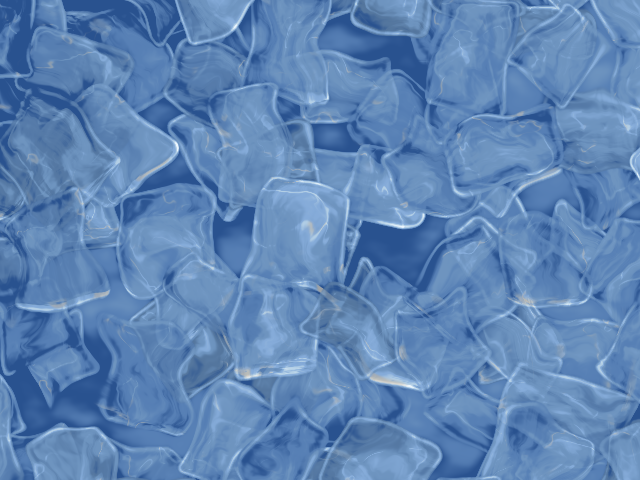
A WebGL 1 fragment shader for this texture:

```glsl
precision highp float;
// Draws a heap of clear ice cubes in blue light, with refracted streaks and glinting edges.

uniform vec2 u_resolution;

const vec3 DEEP  = vec3(0.16, 0.32, 0.56);
const vec3 BLUE  = vec3(0.34, 0.50, 0.71);
const vec3 SLATE = vec3(0.33, 0.46, 0.61);
const vec3 MID   = vec3(0.43, 0.58, 0.75);
const vec3 PALE  = vec3(0.52, 0.67, 0.85);
const vec3 FROST = vec3(0.70, 0.81, 0.90);
const vec3 WHITE = vec3(0.93, 0.97, 1.00);
const vec3 AMBER = vec3(0.74, 0.67, 0.58);

const float CELL = 0.205;          // spacing of the cubes, in canvas heights
const float WARP = 0.30;           // how far melting bends the outlines
const float ROUNDING = 0.11;       // corner radius, in cells
const float STREAK_CONTRAST = 1.05;
const float RIM_LIGHT = 0.55;
const float SHADOW = 0.13;

vec2 hash2(vec2 p) {
  return fract(sin(vec2(dot(p, vec2(127.1, 311.7)), dot(p, vec2(269.5, 183.3)))) * 43758.5453);
}

float noise(vec2 p) {
  vec2 i = floor(p), f = fract(p);
  f = f * f * (3.0 - 2.0 * f);
  return mix(mix(hash2(i).x, hash2(i + vec2(1, 0)).x, f.x),
             mix(hash2(i + vec2(0, 1)).x, hash2(i + vec2(1, 1)).x, f.x), f.y);
}

float fbm(vec2 p) {
  float sum = 0.0, amp = 0.53;
  for (int i = 0; i < 4; i++) {
    sum += amp * noise(p);
    p = mat2(1.6, 1.2, -1.2, 1.6) * p + 3.7;
    amp *= 0.5;
  }
  return sum;
}

mat2 rotation(float a) {
  return mat2(cos(a), sin(a), -sin(a), cos(a));
}

float roundedBox(vec2 p, vec2 halfSize, float radius) {
  vec2 e = abs(p) - halfSize + radius;
  return length(max(e, 0.0)) + min(max(e.x, e.y), 0.0) - radius;
}

float line(float d, float width) {
  return exp(-d * d / (width * width));
}

// Lays one cube over the state: x = tone, y = blueness, z = warm glint.
void addCube(inout vec3 state, vec2 p, vec2 id, float pixel) {
  vec2 place = hash2(id), size = hash2(id + 17.3);
  vec2 look = hash2(id + 41.7), kind = hash2(id + 73.1);
  vec2 seed = place * 60.0;

  // Melted, tapered outline
  vec2 q = rotation((look.x - 0.5) * 2.6) * (p - 0.5 - (place - 0.5) * 0.6);
  q += WARP * (vec2(noise(q * 2.3 + seed), noise(q * 2.3 + seed + 31.0)) - 0.5);
  q.x *= 1.0 + (kind.x - 0.5) * 0.7 * q.y;
  vec2 halfSize = mix(vec2(0.40, 0.29), vec2(0.61, 0.48), size);
  float d = roundedBox(q, halfSize, ROUNDING);
  if (d > 0.15) return;
  state.x -= SHADOW * exp(-max(d, 0.0) / 0.05) * smoothstep(0.15, 0.08, d);
  float inside = 1.0 - smoothstep(-pixel, pixel, d);
  if (inside <= 0.0) return;

  // Refracted streaks and curved veins
  float swirl = fbm(q * 2.2 + seed);
  vec2 bent = q + 0.7 * vec2(swirl - 0.5, fbm(q * 2.0 + seed + 19.0) - 0.5);
  float streak = fbm(bent * vec2(2.2, 8.0) + seed);
  float vein = line(swirl - 0.52, 0.012) * smoothstep(0.42, 0.65, streak);
  float tone = 0.45 + (look.y - 0.5) * 0.34 + (streak - 0.5) * STREAK_CONTRAST;
  tone += dot(q, vec2(kind.y - 0.5, 0.25)) * 0.55 + vein * 0.28;

  // Far face seen through the ice
  vec2 shift = (kind - 0.5) * 0.22;
  float back = roundedBox(bent * 0.5 + q * 0.5 - shift, halfSize * 0.68, 0.10);
  tone += 0.10 * smoothstep(0.02, -0.02, back) - 0.05;
  tone += line(back, 0.014) * 0.30 * smoothstep(0.42, 0.62, swirl);

  // Broken bright rim with a dark line within
  float patchy = smoothstep(0.30, 0.68, noise(q * 4.0 + seed + 7.0));
  tone += RIM_LIGHT * line(d + 0.026, 0.017) * (0.15 + 0.85 * patchy);
  tone -= 0.18 * line(d + 0.075, 0.026) * (1.0 - 0.5 * patchy);

  // Wide glint along one side of some cubes
  float side = halfSize.x - q.x;
  float band = smoothstep(0.01, 0.04, side) * smoothstep(0.15, 0.07, side);
  float glint = band * smoothstep(0.40, 0.58, fbm(q * vec2(14.0, 4.0) + seed));
  glint *= smoothstep(0.58, 0.68, size.y);
  tone += glint * 0.65;
  float warm = smoothstep(0.56, 0.70, noise(q * 5.0 + seed + 50.0));
  warm *= clamp(glint * 0.7 + vein * 0.5, 0.0, 1.0);

  float cover = mix(0.62, 0.90, place.y) * inside;
  state = mix(state, vec3(tone, smoothstep(0.25, 0.65, look.x + 0.3 * streak), warm), cover);
}

vec3 iceColor(float tone, float blueness) {
  vec3 c = mix(DEEP, mix(SLATE, BLUE, blueness), smoothstep(0.0, 0.25, tone));
  c = mix(c, MID, smoothstep(0.25, 0.5, tone));
  c = mix(c, PALE, smoothstep(0.5, 0.75, tone));
  c = mix(c, FROST, smoothstep(0.75, 1.0, tone));
  return mix(c, WHITE, smoothstep(1.0, 1.3, tone));
}

void main() {
  vec2 p = gl_FragCoord.xy / u_resolution.y;
  float pixel = 1.2 / (u_resolution.y * CELL);
  vec3 state = vec3(fbm(p * vec2(5.0, 9.0)) * 0.9 - 0.22, 1.0, 0.0);

  // Three layers of cubes, from the bottom of the heap up
  for (int k = 0; k < 3; k++) {
    float layer = float(k);
    vec2 g = rotation(layer * 0.7 + 0.2) * p / CELL + layer * 13.4;
    vec2 cell = floor(g);
    for (int i = -1; i <= 1; i++) {
      for (int j = -1; j <= 1; j++) {
        vec2 id = cell + vec2(i, j);
        if (hash2(id + 5.9 + layer).y < 0.9 - 0.2 * layer)
          addCube(state, g - id, id + layer * 37.0, pixel);
      }
    }
  }

  // Dim upper left corner, paler right
  vec2 uv = gl_FragCoord.xy / u_resolution;
  float corner = smoothstep(0.55, 0.0, length((uv - vec2(0.0, 1.0)) * vec2(1.2, 1.0)));
  float tone = state.x - 0.26 * corner + 0.10 * (uv.x - 0.4);
  vec3 color = iceColor(tone, max(state.y, corner));
  gl_FragColor = vec4(mix(color, AMBER, clamp(state.z, 0.0, 0.8)), 1.0);
}
```
